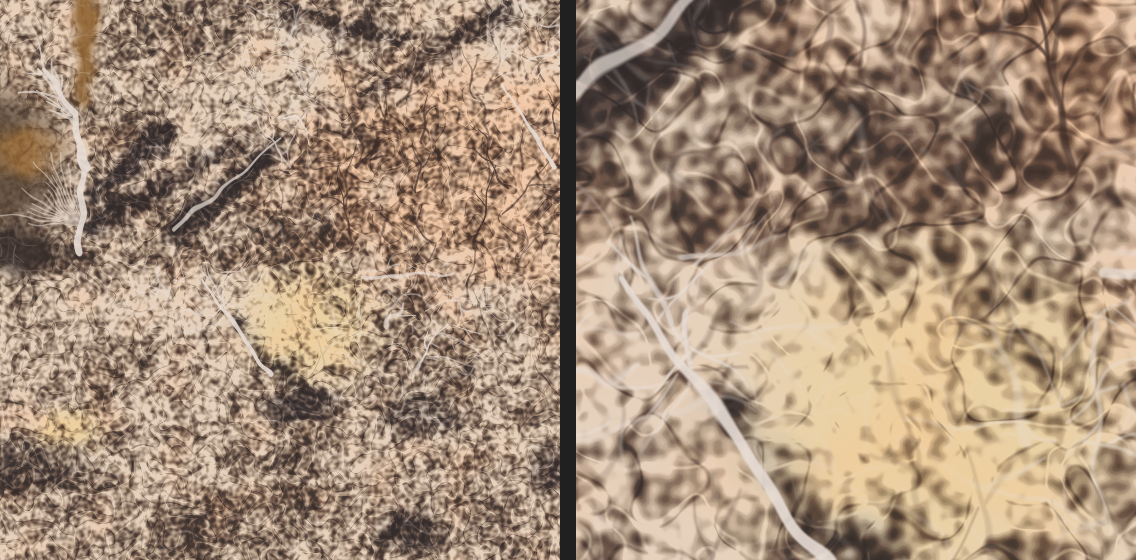
Left: the whole. Right: its middle third, enlarged.
This texture is drawn by a three.js fragment shader. Its source:

```glsl
// Dry brush hillside from above: grainy scrub, raking shadows, pale dead twigs, a muddy bank.
varying vec2 vUv;

const vec3 SOIL_DARK = vec3(0.28, 0.23, 0.21);
const vec3 SOIL = vec3(0.42, 0.33, 0.28);
const vec3 BARK = vec3(0.53, 0.44, 0.38);
const vec3 STRAW_DULL = vec3(0.64, 0.56, 0.48);
const vec3 STRAW = vec3(0.77, 0.68, 0.60);
const vec3 STRAW_PALE = vec3(0.90, 0.82, 0.74);
const vec3 TWIG_PALE = vec3(0.91, 0.87, 0.84);
const vec3 TWIG_DARK = vec3(0.24, 0.17, 0.15);
const vec3 MUD = vec3(0.34, 0.27, 0.21);
const vec3 OCHRE = vec3(0.56, 0.39, 0.20);
const vec3 WARM_TINT = vec3(1.05, 0.96, 0.89);
const vec3 YELLOW_TINT = vec3(1.02, 1.0, 0.87);
const vec3 SHADE_TINT = vec3(0.86, 0.90, 0.97);
const float PATCHES = 1.5;
const float GRAIN = 2.3;
const float SHADE_DEPTH = 2.1;
const float EDGE = 0.0013;
const float SHADE_EDGE = 0.014;

vec2 hash2(vec2 p) {
  vec3 q = fract(p.xyx * vec3(0.1031, 0.1030, 0.0973));
  q += dot(q, q.yzx + 33.33);
  return fract((q.xx + q.yz) * q.zy);
}

vec2 heading(float a) { return vec2(cos(a), sin(a)); }

float corner(vec2 cell, vec2 offset) {
  return dot(heading(6.2832 * hash2(cell + 57.0).x), offset);
}

float noise(vec2 p) {
  vec2 i = floor(p), f = p - i, e = vec2(1.0, 0.0);
  vec2 u = f * f * f * (f * (f * 6.0 - 15.0) + 10.0);
  return mix(mix(corner(i, f), corner(i + e, f - e), u.x),
             mix(corner(i + e.yx, f - e.yx), corner(i + 1.0, f - 1.0), u.x), u.y);
}

// Tapered line from a to b
float stroke(vec2 p, vec2 a, vec2 b, float width, float soft) {
  vec2 ab = b - a;
  float t = clamp(dot(p - a, ab) / dot(ab, ab), 0.0, 1.0);
  float w = width * (1.0 - 0.5 * t);
  return 1.0 - smoothstep(w - soft, w + soft, length(p - a - ab * t));
}

float streak(vec2 p, vec4 s) { return stroke(p, s.xy, s.zw, 0.024, SHADE_EDGE); }
float limb(vec2 p, vec4 s, float w) { return stroke(p, s.xy, s.zw, w, EDGE); }

// Soft ellipse: center in xy, radii in zw
float blob(vec2 p, vec4 e) {
  return 1.0 - smoothstep(0.35, 1.15, length((p - e.xy) / e.zw));
}

// Scattered twigs, one per grid cell, each with a side shoot
float twigs(vec2 p, float scale, float lean, float spread, float width) {
  float cover = 0.0;
  vec2 home = floor(p * scale);
  for (int k = 0; k < 9; k++) {
    vec2 cell = home + vec2(mod(float(k), 3.0), floor(float(k) / 3.0)) - 1.0;
    vec2 h = hash2(cell + scale), g = hash2(cell + scale + 31.0);
    float a = lean + spread * (g.x - 0.5), b = a + 0.8 * sign(h.x - 0.5);
    vec2 mid = (cell + h) / scale, arm = heading(a) * (0.25 + 0.6 * g.y) / scale;
    float twig = stroke(p, mid - arm, mid + arm, width, EDGE);
    twig = max(twig, stroke(p, mid, mid + heading(b) * 0.4 / scale, width * 0.8, EDGE));
    cover = max(cover, twig * (0.45 + 0.55 * h.y));
  }
  return cover;
}

// Long shadows raking up to the right, and dark hollows
float shadows(vec2 p) {
  float s = streak(p, vec4(0.29, 0.76, 0.17, 0.65));
  s = max(s, 0.8 * streak(p, vec4(0.17, 0.60, 0.43, 0.75)));
  s = max(s, 0.8 * streak(p, vec4(0.32, 0.59, 0.50, 0.74)));
  s = max(s, 0.8 * streak(p, vec4(0.90, 0.98, 0.65, 0.82)));
  s = max(s, 0.6 * streak(p, vec4(0.52, 0.97, 0.74, 0.93)));
  s = max(s, 0.8 * streak(p, vec4(0.54, 0.29, 0.42, 0.42)));
  s = max(s, blob(p, vec4(0.54, 0.275, 0.085, 0.038)));
  s = max(s, 0.7 * blob(p, vec4(0.75, 0.26, 0.09, 0.05)));
  s = max(s, 0.7 * blob(p, vec4(0.73, 0.05, 0.07, 0.05)));
  s = max(s, 0.7 * blob(p, vec4(0.99, 0.16, 0.06, 0.05)));
  return max(s, 0.5 * blob(p, vec4(0.05, 0.17, 0.14, 0.06)));
}

// Standing dead tree, brush fanning from its foot, and fallen limbs
float deadwood(vec2 p) {
  float d = limb(p, vec4(0.142, 0.55, 0.148, 0.72), 0.007);
  d = max(d, limb(p, vec4(0.15, 0.70, 0.13, 0.80), 0.008));
  d = max(d, limb(p, vec4(0.13, 0.80, 0.08, 0.88), 0.006));
  for (int k = 0; k < 16; k++) {
    vec2 h = hash2(vec2(float(k), 8.0)), dir = heading(1.5 + 0.11 * float(k));
    vec2 foot = vec2(0.14, 0.60), fork = mix(vec2(0.14, 0.76), vec2(0.08, 0.88), h.y);
    d = max(d, 0.6 * limb(p, vec4(foot, foot + dir * (0.08 + 0.07 * h.x)), 0.002));
    d = max(d, 0.8 * limb(p, vec4(fork, fork + dir * (0.03 + 0.05 * h.x)), 0.0026));
  }
  d = max(d, 0.8 * limb(p, vec4(0.31, 0.59, 0.50, 0.75), 0.0035));
  d = max(d, limb(p, vec4(0.48, 0.33, 0.36, 0.50), 0.0045));
  d = max(d, 0.8 * limb(p, vec4(0.65, 0.505, 0.81, 0.51), 0.0035));
  return max(d, limb(p, vec4(0.99, 0.70, 0.90, 0.85), 0.004));
}

// Colour ramp laid out by the share of ground each tone covers
vec3 groundColor(float u) {
  vec3 c = mix(SOIL_DARK * 0.8, SOIL_DARK, smoothstep(0.0, 0.04, u));
  c = mix(c, SOIL, smoothstep(0.04, 0.15, u));
  c = mix(c, BARK, smoothstep(0.15, 0.31, u));
  c = mix(c, STRAW_DULL, smoothstep(0.31, 0.52, u));
  c = mix(c, STRAW, smoothstep(0.52, 0.76, u));
  return mix(c, STRAW_PALE, smoothstep(0.76, 0.95, u));
}

void main() {
  vec2 p = vUv, bend = vec2(noise(p * 22.0), noise(p * 22.0 + 40.0));
  vec2 q = p + 0.018 * bend;
  vec2 r = q + 0.012 * vec2(noise(p * 50.0), noise(p * 50.0 + 9.0));
  // Regions
  float shade = shadows(r), warm = blob(r, vec4(0.83, 0.69, 0.40, 0.27));
  float straw = max(blob(r, vec4(0.55, 0.42, 0.15, 0.13)), blob(r, vec4(0.12, 0.23, 0.08, 0.05)));
  float crown = max(blob(q, vec4(0.50, 0.85, 0.10, 0.22)), blob(q, vec4(0.75, 0.43, 0.19, 0.14)));
  crown = max(crown, max(blob(q, vec4(0.95, 0.92, 0.10, 0.14)), blob(q, vec4(0.34, 0.48, 0.16, 0.09))));
  // Tone: patches, clumps, grain and tangled creases
  float tone = PATCHES * (noise(p * 4.0 + 3.0) + 0.9 * noise(q * 10.0) + noise(q * 25.0));
  tone += GRAIN * (noise(q * 58.0) + noise(p * 112.0));
  tone += 0.8 - 0.8 * smoothstep(0.0, 0.08, abs(noise(q * 36.0 + 5.0)));
  tone -= 0.9 - 0.9 * smoothstep(0.0, 0.07, abs(noise(q * 30.0 + 17.0)));
  tone += 0.17 + 0.7 * straw + 0.3 * crown - 0.15 * warm - SHADE_DEPTH * shade;
  vec3 color = groundColor(1.0 / (1.0 + exp(-1.7 * tone)));
  color *= mix(vec3(1.0), WARM_TINT, clamp(warm + noise(p * 14.0 + 70.0), 0.0, 1.0));
  color *= mix(vec3(1.0), YELLOW_TINT, straw) * mix(vec3(1.0), SHADE_TINT, shade);
  // Muddy bank and ochre channel
  float bank = blob(q, vec4(0.0, 0.71, 0.14, 0.17));
  color = mix(color, mix(MUD, OCHRE, blob(q, vec4(0.05, 0.73, 0.08, 0.06))), 0.85 * bank);
  color = mix(color, OCHRE, 0.9 * streak(q, vec4(0.155, 1.05, 0.15, 0.82)));
  color = mix(color, SOIL_DARK * 0.75, 0.9 * blob(r, vec4(0.03, 0.55, 0.09, 0.055)));
  // Dark stems, pale twigs and deadwood
  color = mix(color, TWIG_DARK, twigs(q, 11.0, 1.5, 1.3, 0.0022) * (0.25 + 0.6 * warm));
  float brush = twigs(q, 24.0, 0.6, 6.0, 0.0015) * (0.22 + 0.6 * crown);
  brush = max(brush, twigs(q, 13.0, 0.3, 4.0, 0.0022) * (0.1 + 0.8 * crown));
  color = mix(color, TWIG_PALE, max(brush * (1.0 - bank), 0.9 * deadwood(p + 0.01 * bend)));
  gl_FragColor = vec4(color, 1.0);
}
```
